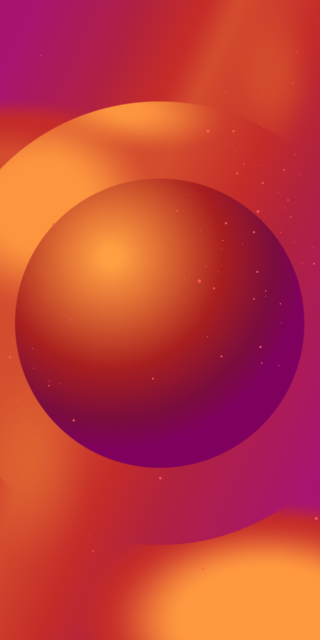
Give the GLSL for this background, as a Shadertoy shader.

```glsl
const vec3 PURPLE = vec3(0.66, 0.08, 0.44);
const vec3 WINE = vec3(0.69, 0.13, 0.25);
const vec3 RED = vec3(0.77, 0.17, 0.16);
const vec3 EMBER = vec3(0.83, 0.30, 0.18);
const vec3 ORANGE = vec3(1.00, 0.60, 0.25);
const vec3 SPARK = vec3(1.00, 0.36, 0.36);

float hash(vec2 p) {
    return fract(sin(dot(p, vec2(127.1, 311.7))) * 43758.5453);
}

// Soft ellipse: one inside the core, fading to zero at its rim
float glow(vec2 p, vec2 center, vec2 radius, float core) {
    return 1.0 - smoothstep(core, 1.0, length((p - center) / radius));
}

float bell(vec2 p, vec2 center, vec2 spread) {
    vec2 q = (p - center) / spread;
    return exp(-dot(q, q));
}

float disc(vec2 p, vec2 center, float radius, float blur) {
    return 1.0 - smoothstep(-blur, blur, length(p - center) - radius);
}

vec3 blend(vec3 from, vec3 to, float start, float end, float t) {
    return mix(from, to, clamp((t - start) / (end - start), 0.0, 1.0));
}

// Diagonal ramp from the warm side to the purple side
vec3 warmRamp(float t) {
    vec3 color = blend(EMBER, RED, 0.68, 0.925, t);
    color = blend(color, WINE, 0.925, 1.12, t);
    return blend(color, PURPLE, 1.12, 1.51, t);
}

vec3 outerField(vec2 p, float t) {
    vec3 color = blend(PURPLE, WINE, 0.10, 0.42, t);
    color = blend(color, RED, 0.40, 0.57, t);
    color = mix(color, warmRamp(t), smoothstep(0.57, 0.70, t));
    color = mix(color, EMBER, 0.9 * glow(p, vec2(0.84, 1.77), vec2(0.16, 0.28), 0.1));

    // Warm haze behind the upper left rim
    color = mix(color, RED, glow(p, vec2(0.05, 1.46), vec2(0.48, 0.24), 0.65));
    color = mix(color, EMBER, glow(p, vec2(0.0, 1.45), vec2(0.32, 0.18), 0.3));

    // Bright pool in the lower right corner
    vec2 pool = vec2(0.83, 0.06);
    vec2 poolSize = vec2(0.52, 0.325);
    color = mix(color, RED, glow(p, pool, poolSize * 1.18, 0.80));
    return mix(color, ORANGE, glow(p, pool, poolSize, 0.48));
}

vec3 innerField(vec2 p, float t) {
    vec3 color = warmRamp(t);
    color = mix(color, ORANGE, 0.95 * glow(p, vec2(0.13, 1.36), vec2(0.37, 0.34), 0.35));
    vec2 tilted = p + vec2(0.0, 0.12 * (p.x - 0.39));
    return mix(color, ORANGE, 0.95 * glow(tilted, vec2(0.39, 1.66), vec2(0.33, 0.14), 0.1));
}

vec3 sphereRamp(float d) {
    vec3 color = blend(vec3(1.0, 0.62, 0.26), vec3(0.82, 0.35, 0.18), 0.03, 0.21, d);
    color = blend(color, vec3(0.66, 0.12, 0.12), 0.21, 0.35, d);
    color = blend(color, vec3(0.48, 0.05, 0.24), 0.35, 0.51, d);
    return blend(color, vec3(0.50, 0.0, 0.37), 0.51, 0.61, d);
}

// One dot at most per grid cell, kept where the density allows
float sparks(vec2 p, float cellSize, float seed, float blur) {
    vec2 cell = floor(p / cellSize);
    vec2 key = cell + seed;
    vec2 jitter = vec2(hash(key + 3.1), hash(key + 7.7));
    vec2 center = (cell + 0.15 + 0.7 * jitter) * cellSize;
    float density = 0.50 * bell(center, vec2(0.87, 1.30), vec2(0.24, 0.36))
                  + 0.22 * bell(center, vec2(0.08, 0.85), vec2(0.25, 0.35)) + 0.015;
    float size = hash(key + 19.3);
    float radius = mix(0.0016, 0.0052, size * size * size);
    return step(hash(key), density) * mix(0.5, 1.0, size) * disc(p, center, radius, blur);
}

void mainImage(out vec4 fragColor, in vec2 fragCoord) {
    vec2 p = fragCoord / iResolution.xy * vec2(1.0, 2.0);
    float blur = 1.0 / iResolution.x;
    vec2 center = vec2(0.499, 0.990);
    float t = dot(vec2(p.x, 2.0 - p.y), vec2(0.91, 0.41));

    // Backdrop and large disc
    vec3 color = mix(outerField(p, t), innerField(p, t), disc(p, center, 0.693, blur));
    color = mix(color, vec3(0.89, 0.42, 0.20), 0.7 * glow(p, vec2(0.09, 0.56), vec2(0.22, 0.36), 0.0));

    // Shaded sphere
    vec3 sphere = sphereRamp(length(p - vec2(0.346, 1.198)));
    color = mix(color, sphere, disc(p, center, 0.452, blur));

    // Scattered sparks in two sizes of grid
    for (int i = 0; i < 2; i++) {
        float layer = float(i);
        float spark = sparks(p, 0.06 + 0.025 * layer, 41.0 * layer, blur * 0.7);
        color = mix(color, SPARK, 0.9 * spark);
    }
    fragColor = vec4(color, 1.0);
}
```
